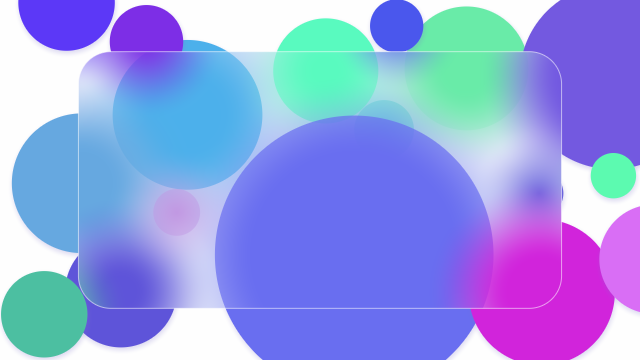
Write a WebGL 2 fragment shader that draws this background.

```glsl
#version 300 es
precision highp float;

uniform vec2 u_resolution;
out vec4 fragColor;

// Lengths are fractions of the canvas height
const vec2 CANVAS_CENTER = vec2(0.889, 0.5);
const vec2 PANEL_HALF = vec2(0.671, 0.3565);
const float PANEL_RADIUS = 0.09;
const float BORDER_WIDTH = 0.0028;
const float BORDER_OPACITY = 0.55;
const float FROST_BLUR = 0.115;
const vec2 SHADOW_OFFSET = vec2(0.002, -0.007);
const float SHADOW_BLUR = 0.014;
const float SHADOW_OPACITY = 0.28;
const vec3 SHADOW_COLOR = vec3(0.50, 0.46, 0.80);
const vec3 PAPER_COLOR = vec3(0.995);
const vec3 GLASS_COLOR = vec3(0.88, 0.90, 0.975);

// Discs: center, radius, clarity of the edge behind the glass
const int LEFT_COUNT = 8;
const vec4 LEFT_DISCS[LEFT_COUNT] = vec4[](
  vec4(0.185, 0.993, 0.134, 0.0),
  vec4(0.521, 0.681, 0.208, 0.5),
  vec4(0.407, 0.884, 0.102, 0.0),
  vec4(0.227, 0.491, 0.194, 0.0),
  vec4(0.336, 0.190, 0.155, 0.0),
  vec4(0.123, 0.127, 0.120, 0.0),
  vec4(0.491, 0.410, 0.065, 0.25),
  vec4(1.067, 0.639, 0.083, 0.4));
const vec3 LEFT_COLORS[LEFT_COUNT] = vec3[](
  vec3(0.36, 0.22, 0.97),
  vec3(0.30, 0.69, 0.92),
  vec3(0.49, 0.18, 0.90),
  vec3(0.40, 0.66, 0.88),
  vec3(0.37, 0.33, 0.85),
  vec3(0.30, 0.75, 0.63),
  vec3(0.75, 0.57, 0.88),
  vec3(0.44, 0.80, 0.87));

const int RIGHT_COUNT = 9;
const vec4 RIGHT_DISCS[RIGHT_COUNT] = vec4[](
  vec4(0.905, 0.803, 0.146, 0.4),
  vec4(1.296, 0.810, 0.172, 0.1),
  vec4(1.102, 0.928, 0.074, 0.0),
  vec4(1.701, 0.787, 0.257, 0.0),
  vec4(1.704, 0.512, 0.063, 0.0),
  vec4(1.498, 0.463, 0.067, 0.0),
  vec4(0.984, 0.292, 0.387, 0.55),
  vec4(1.505, 0.188, 0.203, 0.0),
  vec4(1.817, 0.280, 0.152, 0.0));
const vec3 RIGHT_COLORS[RIGHT_COUNT] = vec3[](
  vec3(0.35, 0.98, 0.75),
  vec3(0.41, 0.92, 0.66),
  vec3(0.29, 0.34, 0.93),
  vec3(0.45, 0.35, 0.88),
  vec3(0.36, 0.98, 0.69),
  vec3(0.40, 0.37, 0.86),
  vec3(0.41, 0.43, 0.94),
  vec3(0.82, 0.14, 0.86),
  vec3(0.85, 0.43, 0.96));

float coverage(float dist, float pixel) {
  return clamp(0.5 - dist / pixel, 0.0, 1.0);
}

float softCoverage(float dist, float blur) {
  return 1.0 - smoothstep(-blur, blur, dist);
}

float roundedBox(vec2 p, vec2 halfSize, float radius) {
  vec2 q = abs(p) - halfSize + radius;
  return length(max(q, 0.0)) + min(max(q.x, q.y), 0.0) - radius;
}

// Lay one disc over both the open scene and the frosted scene
void paintDisc(vec2 p, vec4 disc, vec3 color, float pixel,
               inout vec3 open, inout vec3 frosted) {
  float dist = length(p - disc.xy) - disc.z;
  float sharp = coverage(dist, pixel);
  float shadowDist = length(p - disc.xy - SHADOW_OFFSET) - disc.z;
  float shadow = SHADOW_OPACITY * softCoverage(shadowDist, SHADOW_BLUR);
  open = mix(mix(open, SHADOW_COLOR, shadow), color, sharp);
  float frost = mix(softCoverage(dist, FROST_BLUR), sharp, disc.w);
  frosted = mix(frosted, color, frost);
}

void main() {
  float pixel = 1.0 / u_resolution.y;
  vec2 p = (gl_FragCoord.xy - 0.5 * u_resolution) * pixel + CANVAS_CENTER;

  vec3 open = PAPER_COLOR;
  vec3 frosted = GLASS_COLOR;
  for (int i = 0; i < LEFT_COUNT; i++)
    paintDisc(p, LEFT_DISCS[i], LEFT_COLORS[i], pixel, open, frosted);
  for (int i = 0; i < RIGHT_COUNT; i++)
    paintDisc(p, RIGHT_DISCS[i], RIGHT_COLORS[i], pixel, open, frosted);

  // Glass panel with a thin bright rim
  float panel = roundedBox(p - CANVAS_CENTER, PANEL_HALF, PANEL_RADIUS);
  vec3 color = mix(open, frosted, coverage(panel, pixel));
  float rim = coverage(abs(panel) - 0.5 * BORDER_WIDTH, pixel);
  fragColor = vec4(mix(color, vec3(1.0), rim * BORDER_OPACITY), 1.0);
}
```
